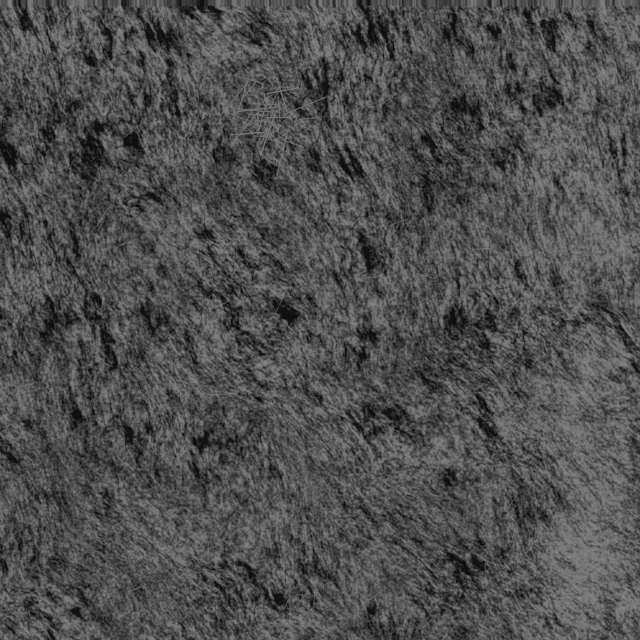
A Shadertoy shader for this texture:

```glsl
// Weathered grey earth bank: leaning streaks of gradient noise over warped
// coordinates, cut by dark crevices, with fine grit, a pale band on the right,
// dark tufts, tangles of dry grass and a smeared strip along the top edge.

float hash(vec2 cell) {
    uvec2 u = uvec2(ivec2(cell) + 32768) * uvec2(1597u, 3812u);
    uint h = (u.x ^ (u.y * 7919u)) * 747796u + 28913u;
    h = (h ^ (h >> 15)) * 739391u;
    h = (h ^ (h >> 13)) * 668265u;
    return float((h ^ (h >> 16)) & 65535u) / 65536.0;
}

float gradientAt(vec2 cell, vec2 offset) {
    float angle = 6.2832 * hash(cell);
    return dot(vec2(cos(angle), sin(angle)), offset);
}

float noise(vec2 p) {
    vec2 i = floor(p), f = p - i;
    vec2 u = f * f * f * (f * (f * 6.0 - 15.0) + 10.0);
    vec2 e = vec2(1, 0);
    return mix(mix(gradientAt(i, f), gradientAt(i + e, f - e), u.x),
               mix(gradientAt(i + e.yx, f - e.yx), gradientAt(i + 1.0, f - 1.0), u.x), u.y);
}

// Streaky rock tone around zero, in coordinates where streaks run along y
float streaks(vec2 q) {
    return 0.15 * noise(q * vec2(52, 22))
         + 0.20 * noise(q * vec2(115, 50) + 17.3)
         + 0.21 * noise(q * vec2(225, 120) + 41.7);
}

// Dark gaps between the slabs, 0 to 1
float crevices(vec2 q) {
    float gap = noise(q * vec2(30, 11) + 5.1) + 0.7 * noise(q * vec2(80, 30) + 63.2);
    return smoothstep(0.14, 0.5, gap);
}

float segmentDistance(vec2 p, vec2 a, vec2 b) {
    vec2 along = b - a, toP = p - a;
    return length(toP - along * clamp(dot(toP, along) / dot(along, along), 0.0, 1.0));
}

// Tangle of thin dry stalks scattered around a centre
float grass(vec2 p, vec2 centre, float radius, float seed, float pixel) {
    if (length(p - centre) > 2.2 * radius) return 0.0;
    float cover = 0.0;
    for (float i = 0.0; i < 44.0; i++) {
        float turn = 6.2832 * hash(vec2(i, seed));
        float lean = 0.7 + 2.4 * (hash(vec2(i, seed + 1.0)) - 0.5);
        vec2 root = centre + radius * hash(vec2(i, seed + 2.0)) * vec2(cos(turn), sin(turn));
        vec2 halfStalk = radius * (0.15 + 0.4 * hash(vec2(i, seed + 3.0))) * vec2(cos(lean), sin(lean));
        float d = segmentDistance(p, root - halfStalk, root + halfStalk);
        float stalk = 1.0 - smoothstep(0.0003, 0.0008 + pixel * 0.6, d);
        cover = max(cover, stalk * (0.4 + 0.6 * hash(vec2(i, seed + 4.0))));
    }
    return cover;
}

// Single stalks, at most one in each cell of a coarse grid
float looseStalks(vec2 p, float pixel) {
    vec2 cell = floor(p * 22.0), local = fract(p * 22.0) - 0.5;
    float angle = 3.1416 * hash(cell + 300.0);
    vec2 halfStalk = 0.4 * hash(cell + 400.0) * vec2(cos(angle), sin(angle)) + 0.01;
    float d = segmentDistance(local, -halfStalk, halfStalk) / 22.0;
    return step(0.72, hash(cell + 500.0)) * (1.0 - smoothstep(0.0003, 0.0008 + pixel * 0.6, d));
}

void mainImage(out vec4 fragColor, in vec2 fragCoord) {
    vec2 p = fragCoord / iResolution.y;
    float pixel = 1.0 / iResolution.y;
    p.y = min(p.y, 0.992);  // smears the top rows into upright bars

    // Warped coordinates with a steep and a slanting set of streaks
    vec2 warped = p + 0.025 * vec2(noise(p * 6.0), noise(p * 6.0 + 31.0))
                    + 0.005 * vec2(noise(p * 28.0 + 9.0), noise(p * 28.0 + 77.0));
    vec2 steep = vec2(warped.x + 0.25 * warped.y, warped.y);
    vec2 slanted = vec2(0.8 * warped.x + 0.7 * warped.y, warped.y - 0.5 * warped.x);
    float slant = smoothstep(-0.12, 0.16, noise(p * 4.0 + 12.0) + 0.25 * (0.55 - p.y));

    // Broad light and shade
    float paleBand = exp(-pow((p.x - 0.91) / 0.09, 2.0)) * (0.75 + noise(p * 7.0 + 3.0));
    float patches = noise(p * vec2(5, 8) + 50.0) + 0.6 * noise(p * vec2(13, 19) + 8.0);
    float rough = clamp(0.5 + 0.4 * p.y + 0.9 * noise(p * 7.0 + 90.0) - 0.35 * paleBand, 0.15, 1.0);
    float tone = 0.328 + 0.085 * paleBand + 0.09 * patches;

    // Streaks, crevices, cracks and grit
    tone += mix(streaks(steep), streaks(slanted), slant) * (0.8 + 0.35 * rough);
    tone -= 0.24 * rough * mix(crevices(steep), crevices(slanted), slant);
    float crack = abs(noise(steep * vec2(48, 26) + 110.0));
    tone -= 0.11 * rough * (1.0 - smoothstep(0.0, 0.06, crack));
    tone += 0.15 * noise(p * 250.0 + 7.0);

    // Dark bristly tufts, repeating across and up the bank
    for (float i = 0.0; i < 6.0; i++) {
        float column = mod(i, 2.0), row = floor(i / 2.0);
        vec2 low = p - vec2(0.12 + 0.462 * column, 0.045 + 0.308 * row);
        vec2 high = p - vec2(0.245 + 0.462 * column, 0.25 + 0.35 * row * (1.0 - 0.3 * step(row, 1.0)));
        float bristle = 1.0 + 0.9 * noise(vec2(atan(low.y, low.x) * 5.0, i));
        tone -= 0.3 * exp(-dot(low, low) / 0.00009 / bristle) * step(row, 1.5);
        tone -= 0.13 * exp(-dot(high, high) / 0.0005) * (1.0 + 2.0 * noise(high * vec2(150, 50)));
    }

    // Dry grass
    float stalks = 0.8 * grass(p, vec2(0.42, 0.82), 0.065, 600.0, pixel);
    stalks = max(stalks, 0.45 * grass(p, vec2(0.45, 0.025), 0.06, 610.0, pixel));
    stalks = max(stalks, 0.45 * grass(p, vec2(0.79, 0.35), 0.035, 620.0, pixel));
    stalks = max(stalks, 0.4 * grass(p, vec2(0.31, 0.11), 0.035, 630.0, pixel));
    stalks = max(stalks, 0.4 * looseStalks(warped, pixel));
    tone = mix(tone, 0.53, stalks);

    // Soft limits keep highlights dull and shadows just above black
    tone = min(tone, 0.45 + 0.4 * (tone - 0.45));
    tone = max(tone, 0.06 + 0.15 * max(tone, 0.0));
    fragColor = vec4(vec3(tone), 1.0);
}
```
